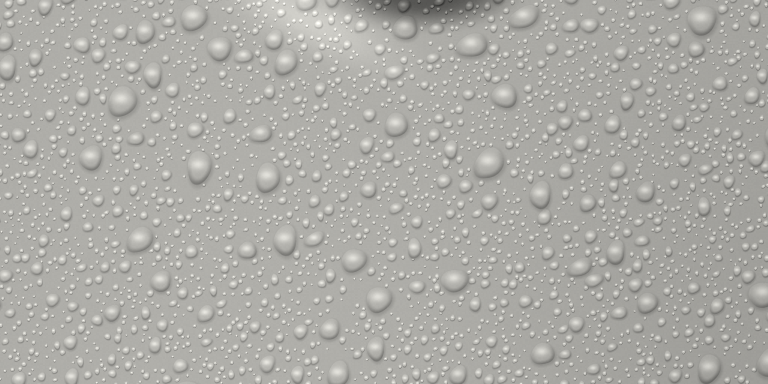
This texture is drawn by a Shadertoy shader. Its source:

```glsl
const int LAYERS = 4;
const float LARGEST_CELL = 0.13;      // grid step of the biggest drops
const float LAYER_SCALE = 0.55;       // step ratio between layers
const float JITTER = 0.6;
const vec2 RADIUS_RANGE = vec2(0.14, 0.29);
const float CLEARANCE = 1.12;         // bare margin around larger drops
const float TILT = 0.95;              // mean direction of the long axis
const float TILT_SPREAD = 1.3;
const vec2 LIGHT_DIR = vec2(-0.42, 0.91);
const vec3 TINT = vec3(1.005, 1.0, 0.972);
const float SURFACE = 0.665;
const float RIM_DARK = 0.20;
const float GLINT = 0.17;
const float SHADOW = 0.085;
const float GRAIN = 0.012;

struct Drop {
    vec2 centre;
    float radius;
    float seed;
    bool present;
};

float hash(vec2 p) {
    return fract(sin(dot(p, vec2(127.1, 311.7))) * 43758.5453);
}

mat2 rotation(float a) {
    float c = cos(a), s = sin(a);
    return mat2(c, -s, s, c);
}

// Each layer has its own turned grid
mat2 layerTurn(int layer) {
    return rotation(0.4 + 0.75 * float(layer));
}

float cellSize(int layer) {
    return LARGEST_CELL * pow(LAYER_SCALE, float(layer));
}

vec2 gridCell(vec2 p, int layer) {
    return floor(layerTurn(layer) * p / cellSize(layer));
}

Drop dropInCell(vec2 cell, int layer) {
    vec2 key = cell + 37.0 * float(layer + 1);
    float size = cellSize(layer);
    float pick = hash(key + 5.3);
    vec2 offset = 0.5 + JITTER * (vec2(hash(key), hash(key + 17.7)) - 0.5);
    Drop drop;
    drop.centre = (cell + offset) * size * layerTurn(layer);
    drop.radius = size * mix(RADIUS_RANGE.x, RADIUS_RANGE.y, pick);
    drop.seed = hash(key + 9.1);
    drop.present = hash(key + 23.9) < 0.42 + 0.12 * float(layer);
    return drop;
}

// True where a larger drop already occupies the place
bool isBlocked(Drop drop, int layer) {
    for (int j = 0; j < layer; j++) {
        vec2 home = gridCell(drop.centre, j);
        for (int k = 0; k < 9; k++) {
            Drop big = dropInCell(home + vec2(k % 3 - 1, k / 3 - 1), j);
            float reach = CLEARANCE * big.radius + drop.radius;
            if (big.present && distance(big.centre, drop.centre) < reach) return true;
        }
    }
    return false;
}

// Distance from the centre, 1 on the wobbly oval outline
float outline(vec2 w, float seed) {
    float stretch = 1.0 + 0.3 * seed;
    vec2 q = rotation(TILT + TILT_SPREAD * (fract(seed * 7.3) - 0.5)) * w;
    q *= vec2(1.0 / stretch, sqrt(stretch));
    float a = atan(q.y, q.x + 1e-5);
    float wobble = 0.06 * sin(2.0 * a + 40.0 * seed) + 0.05 * sin(3.0 * a + 70.0 * seed);
    return length(q) / (1.0 + wobble);
}

// Sheet with a soft glow and a dark reflection at the top edge
float surfaceTone(vec2 p) {
    float tone = SURFACE + 0.02 * cos(1.7 * (p.x - 0.55));
    tone -= 0.03 * smoothstep(1.0, 2.0, p.x) * (1.2 - p.y);
    vec2 g = rotation(-0.45) * (p - vec2(0.80, 0.95));
    tone += 0.13 * exp(-dot(g * g, vec2(22.0, 260.0)));
    vec2 r = (p - vec2(1.11, 1.03)) / vec2(0.25, 0.11);
    return tone - 0.34 * smoothstep(1.15, 0.35, length(r));
}

float dropTone(vec2 w, float d, float base, int layer) {
    float lit = dot(w, LIGHT_DIR);
    float rim = smoothstep(0.55, 1.0, d);
    float tone = base + mix(0.02, 0.085, float(layer) / 3.0) + 0.035 * lit;
    tone -= RIM_DARK * rim * clamp(0.45 - 0.6 * lit, 0.12, 1.0);
    vec2 h = (w - vec2(-0.08, 0.22)) * vec2(1.9, 2.8);
    return tone + GLINT * exp(-dot(h, h));
}

void mainImage(out vec4 fragColor, in vec2 fragCoord) {
    vec2 p = fragCoord / iResolution.y;
    float base = surfaceTone(p);
    float tone = base;

    // Small drops first, large ones on top
    for (int layer = LAYERS - 1; layer >= 0; layer--) {
        vec2 home = gridCell(p, layer);
        for (int k = 0; k < 9; k++) {
            Drop drop = dropInCell(home + vec2(k % 3 - 1, k / 3 - 1), layer);
            vec2 w = (p - drop.centre) / drop.radius;
            if (!drop.present || dot(w, w) > 4.0 || isBlocked(drop, layer)) continue;
            float d = outline(w, drop.seed);
            float shade = outline(w + 0.16 * LIGHT_DIR, drop.seed);
            float edge = 0.75 / (iResolution.y * drop.radius);
            tone -= SHADOW * (1.0 - smoothstep(0.85, 1.3, shade));
            float cover = 1.0 - smoothstep(1.0 - edge, 1.0 + edge, d);
            tone = mix(tone, dropTone(w, d, base, layer), cover);
        }
    }

    tone += GRAIN * (hash(floor(p * 256.0)) - 0.5);
    fragColor = vec4(clamp(tone * TINT, 0.0, 1.0), 1.0);
}
```
